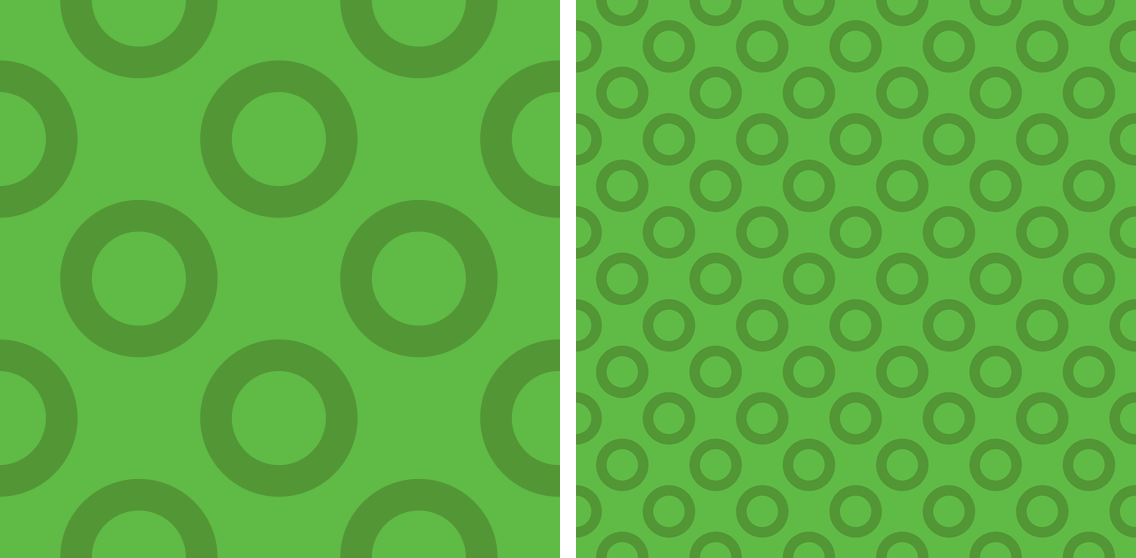
Left: one tile. Right: repeated 3 by 3.
Write a WebGL 2 fragment shader that draws this pattern.

```glsl
#version 300 es
precision highp float;
// Flat dark green rings on a lighter green ground, staggered like a chessboard.
// Two square lattices, half a cell apart, each give the distance to their
// nearest ring centre; the smaller one is cut into a smooth-edged band.

#define REPEATS vec2(2.0, 2.0)          // whole cells across and down
#define LATTICE_SHIFT vec2(-0.004, 0.0015) // in cells
#define OUTER_RADIUS 0.282              // in cell heights
#define INNER_RADIUS 0.1685
#define GROUND_COLOR vec3(0.376, 0.733, 0.275)
#define RING_COLOR vec3(0.322, 0.588, 0.208)

uniform vec2 u_resolution;
out vec4 fragColor;

// Distance to the nearest lattice point, in cell heights so rings stay round.
float latticeDistance(vec2 cell, vec2 center, float aspect) {
    vec2 offset = fract(cell - center + 0.5) - 0.5;
    return length(offset * vec2(aspect, 1.0));
}

void main() {
    vec2 cellSize = u_resolution / REPEATS;
    vec2 cell = gl_FragCoord.xy / cellSize - LATTICE_SHIFT;
    float aspect = cellSize.x / cellSize.y;

    // Staggered ring centres
    float dist = min(latticeDistance(cell, vec2(0.5, 0.0), aspect),
                     latticeDistance(cell, vec2(0.0, 0.5), aspect));

    // Ring as a band around its middle radius, smoothed over one pixel
    float middleRadius = 0.5 * (OUTER_RADIUS + INNER_RADIUS);
    float halfWidth = 0.5 * (OUTER_RADIUS - INNER_RADIUS);
    float edge = abs(dist - middleRadius) - halfWidth;
    float ring = clamp(0.5 - edge * cellSize.y, 0.0, 1.0);

    fragColor = vec4(mix(GROUND_COLOR, RING_COLOR, ring), 1.0);
}
```
